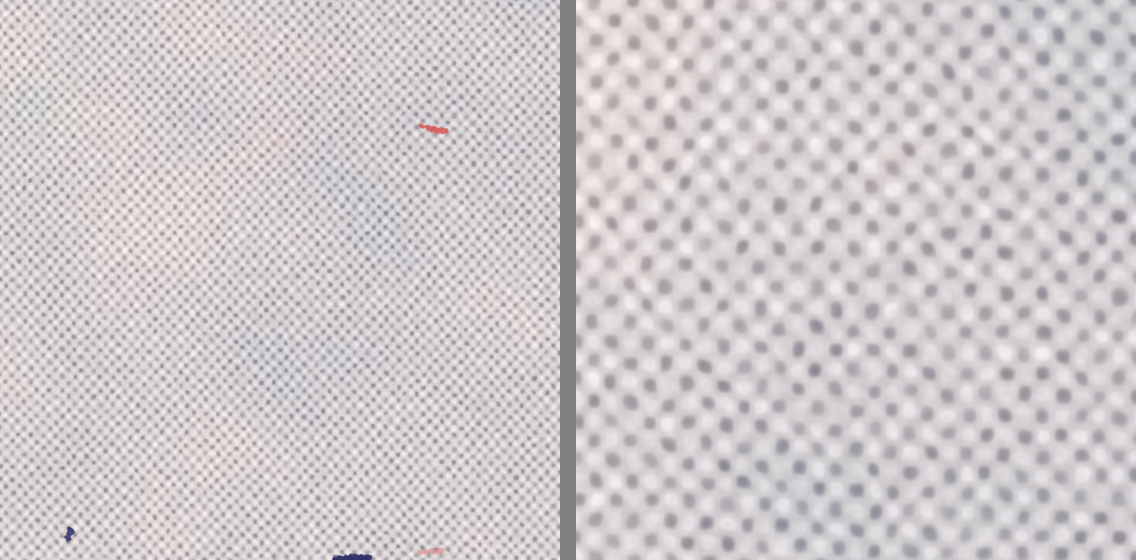
Left: the whole. Right: its middle third, enlarged.
Write a Shadertoy shader that draws this texture.

```glsl
// Pale woven cloth: staggered dark pinholes, light thread crossings, soft stains and a few flecks.

vec2 hash2(vec2 p) {
    vec3 q = fract(vec3(p.xyx) * vec3(0.1031, 0.1030, 0.0973));
    q += dot(q, q.yzx + 33.33);
    return fract((q.xx + q.yz) * q.zy);
}

// Gradient noise, roughly -0.7 to 0.7
float gradientNoise(vec2 p) {
    vec2 i = floor(p), f = fract(p);
    vec2 u = f * f * f * (f * (f * 6.0 - 15.0) + 10.0);
    vec4 corner;
    for (int k = 0; k < 4; k++) {
        vec2 o = vec2(k & 1, k >> 1);
        float a = 6.2832 * hash2(i + o + 50.0).x;
        corner[k] = dot(vec2(cos(a), sin(a)), f - o);
    }
    return mix(mix(corner.x, corner.y, u.x), mix(corner.z, corner.w, u.x), u.y);
}

float fbm(vec2 p) {
    float sum = 0.0, gain = 1.0;
    for (int k = 0; k < 4; k++) {
        sum += gain * gradientNoise(p);
        p = p * 2.03 + 17.0;
        gain *= 0.5;
    }
    return sum;
}

// Soft round stain
float stain(vec2 p, vec2 centre, float radius) {
    vec2 d = (p - centre) / radius;
    return exp(-dot(d, d));
}

// Ragged stroke from a to b
float fleck(vec2 p, vec2 a, vec2 b, float radius) {
    vec2 pa = p - a, ba = b - a;
    float along = clamp(dot(pa, ba) / dot(ba, ba), 0.0, 1.0);
    float d = length(pa - ba * along) - radius + 0.005 * gradientNoise(p * 130.0);
    return 1.0 - smoothstep(-0.0015, 0.0025, d);
}

void mainImage(out vec4 fragColor, in vec2 fragCoord) {
    vec2 p = fragCoord / iResolution.xy;

    // Weave: 45 cells across and 42 down, rows falling slightly to the right
    vec2 q = vec2(p.x, p.y + 0.035 * p.x) * vec2(45.0, 42.0);
    q += 0.16 * vec2(gradientNoise(q * 0.9), gradientNoise(q * 0.9 + 70.0));
    q += 0.15 * vec2(gradientNoise(p * 5.0), gradientNoise(p * 5.0 + 30.0));
    vec2 diagonal = vec2(q.x + q.y, q.x - q.y);
    vec2 wave = cos(6.2832 * diagonal);
    float weave = 0.5 * (wave.x + wave.y);
    float holeVary = hash2(round(diagonal) + 120.0).x;
    float threadVary = hash2(floor(diagonal) + 260.0).y;
    float hole = smoothstep(0.0, 1.0, weave) * mix(0.65, 1.25, holeVary);
    float thread = smoothstep(0.0, 0.85, -weave) * mix(0.5, 1.3, threadVary);

    // Uneven tint, warm at left and cool towards the upper right
    float cool = 0.42 + 0.2 * (p.x - 0.5) + 0.5 * fbm(p * 4.0 + 3.0);
    cool += 0.4 * stain(p, vec2(0.68, 0.64), 0.13) + 0.3 * stain(p, vec2(0.35, 0.80), 0.06);
    cool += 0.3 * stain(p, vec2(0.48, 0.38), 0.12) + 0.3 * stain(p, vec2(0.94, 0.97), 0.12);
    cool -= 0.3 * stain(p, vec2(0.30, 0.60), 0.15);
    cool = clamp(cool, 0.0, 1.0);
    vec3 color = mix(vec3(0.882, 0.842, 0.833), vec3(0.793, 0.788, 0.806), cool);
    color += vec3(0.02, -0.010, -0.010) * stain(p, vec2(0.57, 0.89), 0.04);
    color += vec3(0.02, -0.010, -0.010) * stain(p, vec2(0.50, 0.75), 0.05);
    color -= vec3(0.04, 0.005, 0.01) * stain(p, vec2(0.07, 0.81), 0.05);

    // Shade the weave, with fine fibre grain
    color -= hole * mix(vec3(0.185, 0.190, 0.180), vec3(0.205, 0.200, 0.170), cool);
    color += thread * vec3(0.074, 0.074, 0.076);
    color += 0.05 * gradientNoise(p * 150.0) + 0.035 * gradientNoise(p * 60.0);

    // Red and navy flecks
    vec3 red = vec3(0.84, 0.36, 0.37), navy = vec3(0.17, 0.17, 0.40);
    color = mix(color, red, 0.9 * fleck(p, vec2(0.751, 0.776), vec2(0.775, 0.769), 0.003));
    color = mix(color, red, 0.9 * fleck(p, vec2(0.772, 0.769), vec2(0.795, 0.766), 0.005));
    color = mix(color, red, 0.4 * fleck(p, vec2(0.750, 0.013), vec2(0.788, 0.016), 0.004));
    color = mix(color, navy, 0.95 * fleck(p, vec2(0.600, 0.001), vec2(0.658, 0.004), 0.006));
    color = mix(color, navy, 0.85 * fleck(p, vec2(0.122, 0.041), vec2(0.126, 0.052), 0.006));

    fragColor = vec4(clamp(color, 0.0, 1.0), 1.0);
}
```
